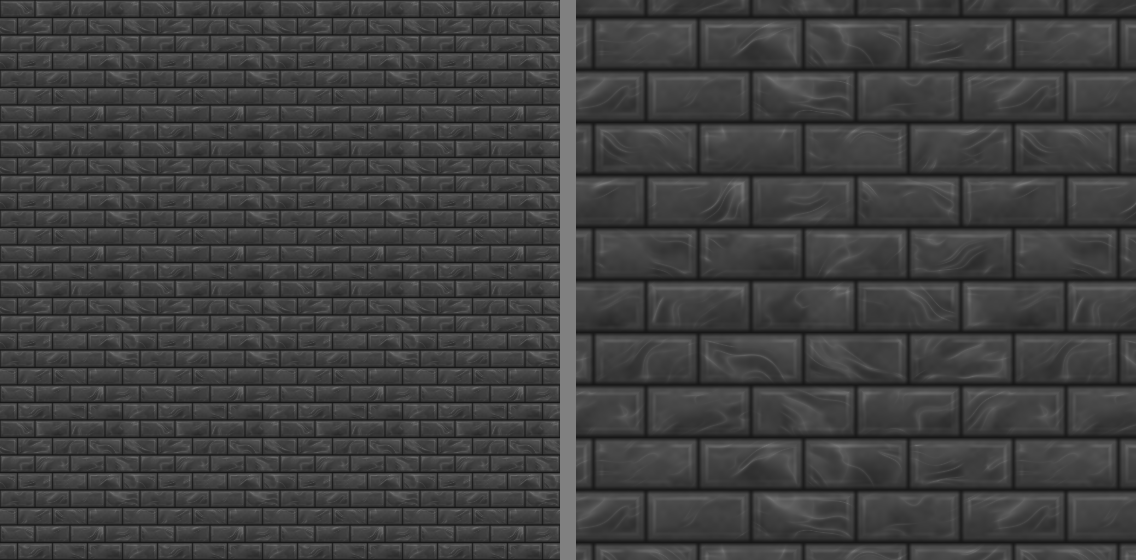
Left, the full canvas; right, a detail of the centre.
Give the GLSL for this texture, as a three.js fragment shader.

```glsl
// Dark grey running-bond brick wall with bevelled, streaked stone faces.
varying vec2 vUv;

const vec2 BRICKS = vec2(16.0, 32.0);   // bricks across, rows up
const vec2 WEAR_PERIOD = vec2(4.0, 8.0); // bricks before the wear repeats
const float ASPECT = 2.0;               // brick length in row heights
const vec3 MORTAR = vec3(0.085);
const vec3 STONE_LOW = vec3(0.205);
const vec3 STONE_HIGH = vec3(0.312);

float hash(vec2 p) {
  return fract(sin(dot(p, vec2(127.1, 311.7))) * 43758.5453);
}

float noise(vec2 p) {
  vec2 i = floor(p);
  vec2 f = fract(p);
  f = f * f * (3.0 - 2.0 * f);
  return mix(mix(hash(i), hash(i + vec2(1.0, 0.0)), f.x),
             mix(hash(i + vec2(0.0, 1.0)), hash(i + vec2(1.0, 1.0)), f.x), f.y);
}

vec2 rotate(vec2 p, float angle) {
  float c = cos(angle);
  float s = sin(angle);
  return vec2(c * p.x + s * p.y, c * p.y - s * p.x);
}

// Bright band where the noise crosses its middle value
float crest(vec2 p, float sharpness) {
  return pow(1.0 - abs(2.0 * noise(p) - 1.0), sharpness);
}

// Slanting creases: a faint swell, curved bands and fine scratches
float creases(vec2 p, vec2 id) {
  vec2 seed = floor(vec2(hash(id + 3.1), hash(id + 7.7)) * 60.0);
  float slant = mix(0.25, 0.75, hash(id + 1.3));
  if (hash(id + 9.2) > 0.8) slant = -slant;
  vec2 warp = vec2(noise(p * 1.7 + seed), noise(p * 1.7 + seed + 23.0)) - 0.5;
  vec2 q = rotate(p + warp * 0.5, slant) * vec2(0.85, 3.2) + seed;
  float swell = noise(q * 0.9 + 11.0) - 0.5;
  float patches = smoothstep(0.25, 0.7, noise(p * 2.4 + seed + 41.0));
  float bands = 0.105 * crest(q, 4.5) + 0.075 * crest(q * vec2(1.5, 1.8) + 37.0, 5.0);
  return 0.06 * swell + patches * (bands - 0.045);
}

// Thin worn highlight around the raised face, strongest along its top
float rimLight(float edge, vec2 p, vec2 id) {
  float line = 1.0 - smoothstep(0.0, 0.06, abs(edge - 0.16));
  float wear = smoothstep(0.15, 0.7, noise(p * 3.0 + floor(hash(id) * 50.0)));
  return line * wear * mix(0.2, 1.0, p.y);
}

void main() {
  // Alternate rows shift by half a brick
  vec2 grid = vUv * BRICKS;
  float row = floor(grid.y);
  grid.x += 0.5 * (1.0 - mod(row, 2.0));
  vec2 id = mod(floor(grid), WEAR_PERIOD);
  vec2 p = fract(grid) * vec2(ASPECT, 1.0);

  // Distances to the brick sides, in row heights
  vec2 side = min(p, vec2(ASPECT, 1.0) - p);
  float edge = min(side.x, side.y);

  // Stone lit from above, with creases on the raised face and a fine grain
  vec3 color = mix(STONE_LOW, STONE_HIGH, p.y);
  float face = smoothstep(0.08, 0.16, edge);
  color += creases(p, id) * mix(0.3, 1.0, face);
  color += 0.09 * rimLight(edge, p, id);
  color += 0.02 * (noise(p * 9.0 + id * 19.0) - 0.5);

  // Narrow soft joints: the bed joints are darker than the upright ones
  float bed = smoothstep(-0.02, 0.1, side.y);
  float upright = mix(0.2, 1.0, smoothstep(-0.01, 0.085, side.x));
  color = mix(MORTAR, color, bed * upright);

  gl_FragColor = vec4(color, 1.0);
}
```
